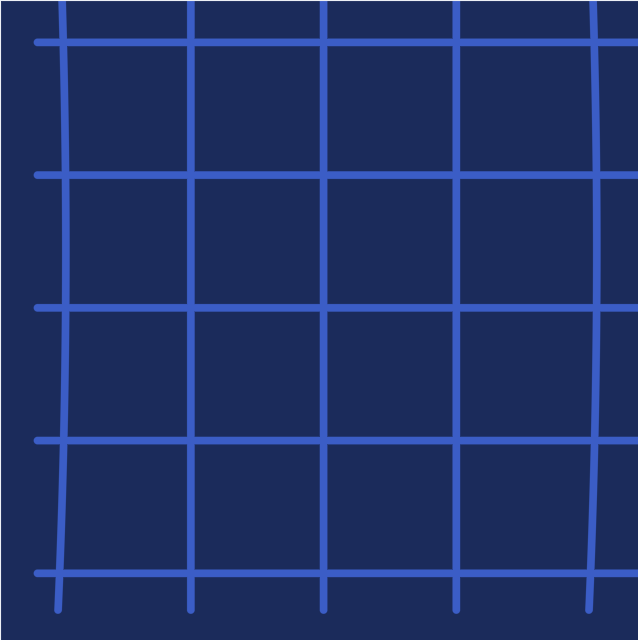
Reproduce this pattern procedurally as a Shadertoy shader.

```glsl
// Blue round-capped grid on navy, with every fourth upright gently bowed.
#define PITCH 0.2074
#define GRID_ORIGIN vec2(0.0908, 0.1042)
#define LINE_START vec2(0.0586, 0.0469)
#define HALF_WIDTH 0.0060
#define BOW_EVERY 4.0
#define BOW_HEIGHT 0.0121
#define BOW_CURVE 0.0384
#define BOW_CENTER 0.609
#define EDGE_WIDTH 0.0018
#define GROUND_COLOR vec3(0.106, 0.169, 0.357)
#define LINE_COLOR vec3(0.231, 0.365, 0.775)
#define EDGE_COLOR vec3(0.93, 0.94, 0.96)

// Sideways shift of an upright: a shallow parabola on bowed columns only.
float bowOffset(float column, float y) {
    float bowed = 1.0 - step(0.5, mod(column, BOW_EVERY));
    float fromCenter = y - BOW_CENTER;
    return bowed * (BOW_HEIGHT - BOW_CURVE * fromCenter * fromCenter);
}

// Distance to a ray with a round cap at its start.
float rayDistance(float across, float along) {
    return length(vec2(across, min(along, 0.0))) - HALF_WIDTH;
}

float gridDistance(vec2 p) {
    vec2 cell = round((p - GRID_ORIGIN) / PITCH);
    vec2 across = p - GRID_ORIGIN - cell * PITCH;
    across.x -= bowOffset(cell.x, p.y);
    vec2 along = p - LINE_START;
    return min(rayDistance(across.x, along.y), rayDistance(across.y, along.x));
}

void mainImage(out vec4 fragColor, in vec2 fragCoord) {
    float pixel = 1.0 / iResolution.y;
    vec2 p = fragCoord * pixel;

    // Grid lines over the flat ground
    float ink = 1.0 - smoothstep(-0.75 * pixel, 0.75 * pixel, gridDistance(p));
    vec3 color = mix(GROUND_COLOR, LINE_COLOR, ink);

    // Pale hairline along the left and top edges
    float edgeDistance = min(p.x, 1.0 - p.y) - EDGE_WIDTH;
    float edge = 1.0 - smoothstep(-0.5 * pixel, 0.5 * pixel, edgeDistance);
    color = mix(color, EDGE_COLOR, edge);

    fragColor = vec4(color, 1.0);
}
```
